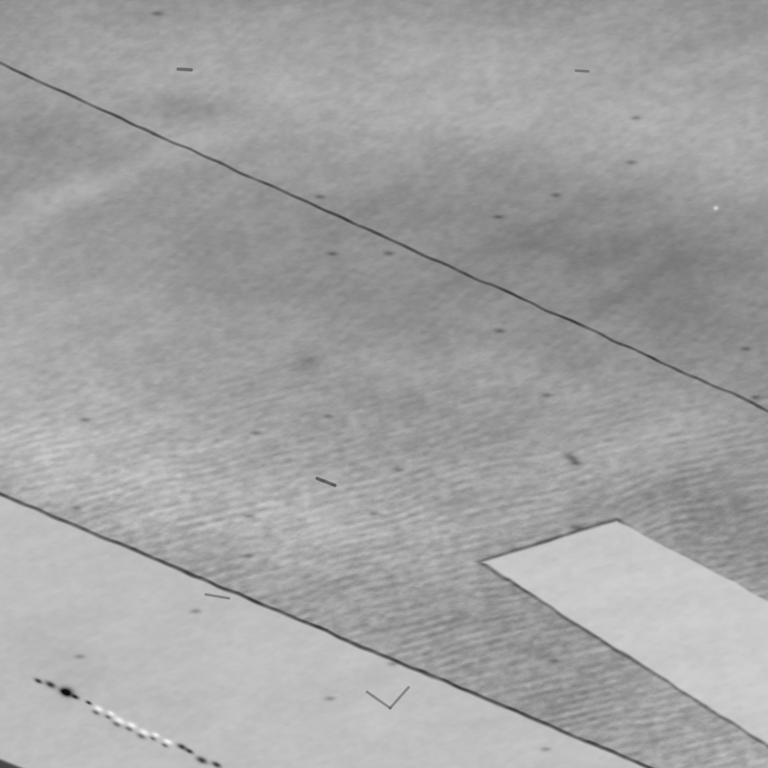
Write a three.js fragment shader that draws this texture.

```glsl
#define SEAM_WIDTH 0.0022
#define GRAIN 0.09
#define MOTTLE 0.085
#define GROOVE_DEPTH 0.045
#define GROOVE_COUNT 95.0
#define BASE_TONE 0.610
#define SLAB_TONE 0.745
#define PAINT_TONE 0.785

varying vec2 vUv;

float hash(vec2 p) {
  return fract(sin(dot(p, vec2(127.1, 311.7))) * 43758.5453);
}

float noise(vec2 p) {
  vec2 i = floor(p), f = fract(p);
  f = f * f * (3.0 - 2.0 * f);
  return mix(mix(hash(i), hash(i + vec2(1, 0)), f.x),
             mix(hash(i + vec2(0, 1)), hash(i + vec2(1, 1)), f.x), f.y);
}

float fbm(vec2 p) {
  float sum = 0.0, amp = 0.5;
  for (int i = 0; i < 4; i++) {
    sum += amp * noise(p);
    p = p * 2.03 + 17.3;
    amp *= 0.5;
  }
  return sum / 0.9375;
}

vec2 rotate(vec2 p, float a) {
  return vec2(cos(a) * p.x + sin(a) * p.y, cos(a) * p.y - sin(a) * p.x);
}

// Soft elliptical stain, tilted by angle
float stain(vec2 p, vec2 centre, vec2 radius, float angle) {
  vec2 q = rotate(p - centre, angle) / radius;
  return exp(-dot(q, q));
}

// Signed distance to the line a-b, positive on its left
float side(vec2 p, vec2 a, vec2 b) {
  vec2 d = normalize(b - a);
  return d.x * (p.y - a.y) - d.y * (p.x - a.x);
}

float stroke(vec2 p, vec2 a, vec2 b, float width) {
  vec2 d = b - a;
  float t = clamp(dot(p - a, d) / dot(d, d), 0.0, 1.0);
  return 1.0 - smoothstep(width * 0.3, width * 1.4, length(p - a - d * t));
}

// Broad light and dark areas of the worn concrete
float wornTone(vec2 p, float upper) {
  float tone = BASE_TONE;
  tone += 0.075 * stain(p, vec2(0.58, 0.86), vec2(0.42, 0.08), -0.08);
  tone += 0.04 * stain(p, vec2(0.95, 0.81), vec2(0.18, 0.06), -0.2);
  tone -= 0.04 * smoothstep(0.94, 1.02, p.y);
  tone -= 0.085 * stain(p, vec2(0.72, 0.69), vec2(0.30, 0.10), -0.25);
  tone -= 0.05 * stain(p, vec2(0.95, 0.58), vec2(0.20, 0.12), -0.4);
  tone -= 0.055 * (1.0 - upper) * stain(p, vec2(0.06, 0.81), vec2(0.17, 0.06), -0.1);
  tone += 0.07 * stain(p, vec2(0.10, 0.755), vec2(0.16, 0.024), 0.38);
  tone -= 0.05 * stain(p, vec2(0.40, 0.64), vec2(0.24, 0.07), -0.2);
  tone += 0.105 * stain(p, vec2(0.10, 0.41), vec2(0.30, 0.09), -0.38);
  tone += 0.04 * stain(p, vec2(0.02, 0.59), vec2(0.18, 0.08), 0.0);
  tone += 0.06 * stain(p, vec2(0.48, 0.31), vec2(0.20, 0.06), -0.2);
  tone += 0.045 * stain(p, vec2(0.86, 0.42), vec2(0.16, 0.035), 0.25);
  tone -= 0.07 * stain(p, vec2(0.95, 0.32), vec2(0.13, 0.05), -0.45);
  tone -= 0.025 * stain(p, vec2(0.68, 0.18), vec2(0.22, 0.10), -0.5);
  tone += 0.06 * stain(p, vec2(0.95, 0.01), vec2(0.10, 0.06), -0.5);
  tone -= 0.08 * stain(p, vec2(0.24, 0.86), vec2(0.05, 0.016), 0.0);
  tone -= 0.10 * stain(p, vec2(0.402, 0.528), vec2(0.02, 0.014), 0.0);
  tone -= 0.05 * stain(p, vec2(0.52, 0.475), vec2(0.06, 0.018), -0.2);
  return tone;
}

// Small scattered pits, at most one in each cell
float pits(vec2 p) {
  vec2 q = p * vec2(13.0, 17.0), cell = floor(q);
  vec2 centre = 0.2 + 0.6 * vec2(hash(cell), hash(cell + 5.7));
  vec2 d = (fract(q) - centre) / vec2(0.09, 0.05);
  return step(0.84, hash(cell + 31.0)) * exp(-dot(d, d));
}

void main() {
  vec2 p = vUv;
  vec2 wobble = p + 0.002 * (noise(p * 45.0) - 0.5);
  float farSeam = side(wobble, vec2(0.0, 0.917), vec2(1.0, 0.466));
  float nearSeam = side(wobble, vec2(0.0, 0.357), vec2(0.846, 0.0));
  float upper = smoothstep(-0.002, 0.002, farSeam);
  float slab = 1.0 - smoothstep(-0.002, 0.002, nearSeam);

  // Painted wedge from three edges
  float wedge = min(side(wobble, vec2(0.628, 0.268), vec2(1.0, 0.030)),
                min(-side(wobble, vec2(0.628, 0.268), vec2(0.803, 0.322)),
                    -side(wobble, vec2(0.803, 0.322), vec2(1.0, 0.219))));
  float paint = smoothstep(-0.002, 0.003, wedge);

  // Surface tones
  float tone = wornTone(p, upper);
  tone = mix(tone, SLAB_TONE - 0.04 * stain(p, vec2(0.09, 0.13), vec2(0.10, 0.05), -0.4), slab);
  tone = mix(tone, PAINT_TONE, paint);

  // Brushed grooves, stronger toward the viewer
  vec2 brushed = rotate(p, 0.24);
  float near = (1.0 - smoothstep(0.25, 0.65, p.y)) * (1.0 - slab) * (1.0 - paint);
  float groove = sin(6.2832 * (brushed.y * GROOVE_COUNT + 1.2 * noise(brushed * 14.0)));
  tone += GROOVE_DEPTH * near * groove * noise(brushed * vec2(30.0, 90.0));

  // Mottling and grain
  float calm = 1.0 - 0.45 * max(slab, paint);
  tone += MOTTLE * calm * (fbm(brushed * vec2(12.0, 30.0)) - 0.5);
  tone += GRAIN * calm * (fbm(brushed * vec2(85.0, 150.0)) - 0.5) * (1.0 + near);
  tone -= 0.16 * pits(p);

  // Joints and the shaded wedge edge
  float wear = 0.6 + 0.5 * noise(p * 60.0);
  tone -= 0.30 * wear * (1.0 - smoothstep(0.0, SEAM_WIDTH * 1.6, abs(farSeam)));
  tone -= 0.42 * wear * (1.0 - smoothstep(0.0, SEAM_WIDTH * 2.0, abs(nearSeam)));
  float leftEdge = smoothstep(0.83, 0.80, p.x) + step(p.y, 0.2);
  tone -= 0.20 * wear * min(leftEdge, 1.0) * exp(-pow((wedge + 0.002) / 0.0025, 2.0));

  // Scuffs and chips
  float scuff = stroke(p, vec2(0.413, 0.377), vec2(0.436, 0.368), 0.0025);
  scuff += 0.7 * stroke(p, vec2(0.268, 0.226), vec2(0.298, 0.221), 0.002);
  scuff += 0.7 * stroke(p, vec2(0.478, 0.099), vec2(0.508, 0.078), 0.002);
  scuff += 0.7 * stroke(p, vec2(0.508, 0.078), vec2(0.532, 0.105), 0.002);
  scuff += 0.8 * stroke(p, vec2(0.232, 0.910), vec2(0.249, 0.909), 0.0025);
  scuff += 0.6 * stroke(p, vec2(0.750, 0.908), vec2(0.766, 0.907), 0.002);
  scuff += 0.7 * stain(p, vec2(0.745, 0.403), vec2(0.009, 0.005), -0.4);
  tone -= 0.32 * min(scuff, 1.0);
  tone += 0.25 * stain(p, vec2(0.932, 0.729), vec2(0.003), 0.0);

  // Broken crack with dark gaps and pale chips
  for (int i = 0; i < 16; i++) {
    float k = float(i), t = k / 15.0;
    vec2 centre = mix(vec2(0.052, 0.116), vec2(0.280, 0.004), t);
    centre += 0.006 * (vec2(hash(vec2(k, 2.0)), hash(vec2(k, 9.0))) - 0.5);
    float pale = step(0.28, t) * step(t, 0.75);
    vec2 size = vec2(0.007, 0.0035) * (0.7 + 0.6 * hash(vec2(k, 4.0)));
    tone += 0.22 * pale * stain(p, centre, size, -0.45);
    tone -= mix(0.5, 0.3, pale) * stain(p, centre - vec2(0.004, 0.005) * pale, size * 0.8, -0.45);
  }
  tone -= 0.5 * stain(p, vec2(0.087, 0.099), vec2(0.008, 0.006), -0.3);
  tone -= 0.45 * (1.0 - smoothstep(0.0, 0.006, side(p, vec2(0.0, 0.008), vec2(0.02, 0.0))));

  gl_FragColor = vec4(vec3(clamp(tone, 0.05, 0.95)), 1.0);
}
```
